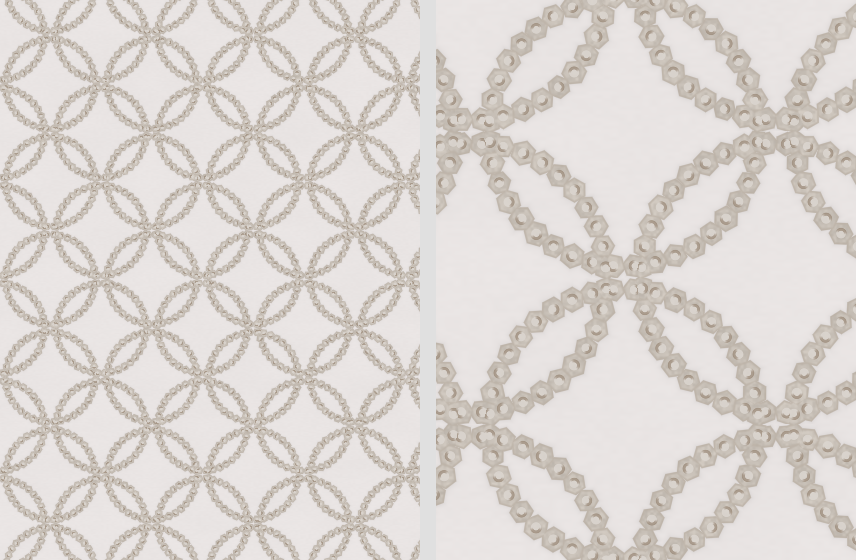
Left: the whole. Right: its middle third, enlarged.
A Shadertoy shader for this pattern:

```glsl
// Interlaced rings of small hexagonal embroidered beads on pale cloth.

// Lengths are fractions of the canvas width.
const vec2  PERIOD      = vec2(0.2417, 0.2326);
const vec2  RING_ORIGIN = vec2(-0.0010, 0.0868);
const float RING_RADIUS = 0.1070;
const float BEAD_COUNT  = 40.0;
const float BEAD_RADIUS = 0.0088;   // centre to flat side of the hexagon
const float SIZE_JITTER = 0.10;
const float PLACE_JITTER = 0.0007;

const vec3 CLOTH  = vec3(0.914, 0.896, 0.892);
const vec3 THREAD = vec3(0.785, 0.755, 0.720);
const vec3 RIM    = vec3(0.735, 0.695, 0.650);
const vec3 PEARL  = vec3(0.860, 0.838, 0.815);
const vec3 SHADOW = vec3(0.590, 0.520, 0.450);
const float TAU = 6.2831853;

float hash(vec2 p) {
    vec3 q = fract(vec3(p.xyx) * 0.1031);
    q += dot(q, q.yzx + 33.33);
    return fract((q.x + q.y) * q.z);
}

float valueNoise(vec2 p) {
    vec2 i = floor(p), f = fract(p);
    f = f * f * (3.0 - 2.0 * f);
    return mix(mix(hash(i), hash(i + vec2(1, 0)), f.x),
               mix(hash(i + vec2(0, 1)), hash(i + vec2(1, 1)), f.x), f.y);
}

mat2 rotation(float a) {
    float c = cos(a), s = sin(a);
    return mat2(c, s, -s, c);
}

float hexagon(vec2 p, float apothem) {
    p = abs(p);
    return max(p.x, dot(p, vec2(0.5, 0.8660))) - apothem;
}

// Nearest bead of a ring lattice: distance, position within the bead, seed.
void nearestBead(vec2 p, vec2 origin, float layer,
                 inout float dist, inout vec2 local, inout float seed) {
    vec2 cell = round((p - origin) / PERIOD);
    vec2 q = p - origin - cell * PERIOD;
    float slot = floor(atan(q.y, q.x) / TAU * BEAD_COUNT);

    for (int k = -1; k <= 1; k++) {
        float index = mod(slot + float(k), BEAD_COUNT);
        float angle = (index + 0.5) * TAU / BEAD_COUNT;
        float h = hash(cell * 7.0 + vec2(index + 50.0, layer * 31.0 + 90.0));
        float radius = RING_RADIUS + (h - 0.5) * PLACE_JITTER;
        vec2 b = q - radius * vec2(cos(angle), sin(angle));
        float size = BEAD_RADIUS * (1.0 + (fract(h * 17.0) - 0.5) * SIZE_JITTER);
        float d = hexagon(rotation(angle + (h - 0.5) * 0.7) * b, size);
        if (d < dist) {
            dist = d;
            local = b / size;
            seed = h;
        }
    }
}

// Stitched body, raised pearl and a shaded crescent; aa is in bead units.
vec3 beadColor(vec2 p, vec2 local, float dist, float seed, float aa) {
    float r = length(local);
    float stitch = valueNoise(p * 420.0) - 0.5;
    vec3 col = THREAD + 0.07 * stitch + 0.03 * (seed - 0.5);

    float edge = dist / BEAD_RADIUS;
    col = mix(col, RIM, 0.75 * smoothstep(-0.24 - aa, -0.06, edge));

    float pearl = 1.0 - smoothstep(0.44 - aa, 0.44 + aa, r);
    col = mix(col, PEARL, 0.85 * pearl);

    float turn = TAU * fract(seed * 29.0);
    vec2 light = vec2(cos(turn), sin(turn));
    float arc = 1.0 - smoothstep(0.09, 0.13 + aa, abs(r - 0.40));
    float side = smoothstep(-0.1, 0.8, dot(local, light) / max(r, 0.05));
    return mix(col, SHADOW, 0.70 * arc * side);
}

void mainImage(out vec4 fragColor, in vec2 fragCoord) {
    vec2 p = fragCoord / iResolution.x;
    float pixel = 1.0 / iResolution.x;

    // Cloth with faint mottling and a fine weave.
    float mottle = valueNoise(p * vec2(14.0, 22.0)) - 0.5;
    float weave = valueNoise(p * vec2(160.0, 330.0)) - 0.5;
    vec3 col = CLOTH + 0.010 * mottle + 0.010 * weave;

    // Two ring lattices, offset by half a period each way.
    float dist = 1.0, seed = 0.0;
    vec2 local = vec2(0.0);
    nearestBead(p, RING_ORIGIN, 0.0, dist, local, seed);
    nearestBead(p, RING_ORIGIN + 0.5 * PERIOD, 1.0, dist, local, seed);

    // Soft contact shade, then the beads.
    col *= 1.0 - 0.05 * exp(-max(dist, 0.0) / (0.2 * BEAD_RADIUS));
    vec3 bead = beadColor(p, local, dist, seed, 0.5 * pixel / BEAD_RADIUS);
    col = mix(col, bead, 1.0 - smoothstep(-0.7 * pixel, 0.7 * pixel, dist));

    fragColor = vec4(col, 1.0);
}
```
